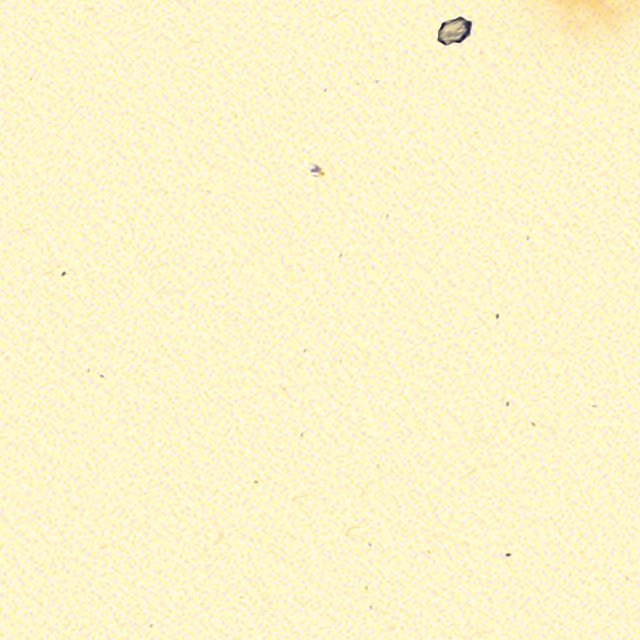
A Shadertoy shader for this texture:

```glsl
// Cream paper with fine pastel grain, faint fibres, dark specks, a chip and a stain.
#define GRAIN_FREQ 250.0
#define BLUE_GRAIN 0.31
#define GREEN_GRAIN 0.155
#define FIBRE_COUNT 60
#define FIBRE_WIDTH 0.0020
#define SPECK_COUNT 34
#define SPECK_SIZE 0.0026
#define CHIP_POS vec2(0.710, 0.951)
#define FLAKE_POS vec2(0.494, 0.732)
#define STAIN_POS vec2(0.925, 1.015)

const vec3 PAPER = vec3(1.0, 0.973, 0.797);
const vec3 FIBRE = vec3(0.98, 0.86, 0.60);
const vec3 NAVY = vec3(0.10, 0.10, 0.24);
const vec3 VIOLET = vec3(0.58, 0.50, 0.62);
const vec3 OCHRE = vec3(0.86, 0.68, 0.38);
const vec3 STAIN = vec3(0.97, 0.83, 0.60);

float hash(vec2 p) {
    vec3 q = fract(vec3(p.xyx) * 0.1031);
    q += dot(q, q.yzx + 33.33);
    return fract((q.x + q.y) * q.z);
}

vec2 hash2(float n) {
    return vec2(hash(vec2(n, 17.3)), hash(vec2(n, 71.9)));
}

mat2 rotation(float a) {
    float c = cos(a), s = sin(a);
    return mat2(c, -s, s, c);
}

float noise(vec2 p) {
    vec2 i = floor(p), f = fract(p);
    f = f * f * (3.0 - 2.0 * f);
    return mix(mix(hash(i), hash(i + vec2(1, 0)), f.x),
               mix(hash(i + vec2(0, 1)), hash(i + vec2(1, 1)), f.x), f.y);
}

// Noise less its side neighbours: leaves fine diagonal chains, no broad blotches.
float fineGrain(vec2 p) {
    float sides = noise(p + vec2(1.4, 0.0)) + noise(p + vec2(0.0, 1.4));
    return noise(p) - 0.5 - 0.45 * (sides - 1.0);
}

// Grain varies from yellow to pale pink and tan.
vec3 paper(vec2 uv) {
    vec2 g = uv * GRAIN_FREQ + 400.0;
    float blue = fineGrain(g);
    float green = fineGrain(g * 0.96 + 131.0);
    float mottle = noise(uv * vec2(40.0, 75.0) + 9.0) - 0.5;
    vec3 c = PAPER;
    c.b += BLUE_GRAIN * blue + 0.012 * mottle;
    c.g += GREEN_GRAIN * green - 0.04 * blue + 0.005 * mottle;
    c.r += 0.03 * min(green + 0.1, 0.0);
    return min(c, vec3(1.0, 0.985, 0.96));
}

// Soft coverage of a bent strand, broken up along its length.
float fibre(vec2 uv, float id, float px) {
    vec2 shape = hash2(id + 40.5);
    float tilt = (shape.x - 0.5) * (shape.y > 0.85 ? 1.8 : 0.7);
    vec2 p = rotation(tilt) * (uv - hash2(id + 3.7));
    float halfLength = mix(0.010, 0.038, shape.y * shape.y);
    float bend = (hash(vec2(id, 5.1)) - 0.5) * 14.0;
    float d = abs(p.y - bend * p.x * p.x - 0.002 * sin(p.x * 130.0 + id));
    float body = 1.0 - smoothstep(FIBRE_WIDTH * 0.2, FIBRE_WIDTH + px, d);
    float ends = 1.0 - smoothstep(0.5, 1.0, abs(p.x) / halfLength);
    float breaks = smoothstep(0.2, 0.7, noise(uv * 140.0 + id));
    return body * ends * breaks * mix(0.25, 0.7, shape.x * shape.x);
}

// Ragged ellipse: negative inside, in canvas units.
float blob(vec2 p, vec2 radii, float raggedness) {
    float ragged = raggedness * (noise(p * 100.0 + 60.0) - 0.5);
    return (length(p / radii) - 1.0 + ragged) * min(radii.x, radii.y);
}

void mainImage(out vec4 fragColor, in vec2 fragCoord) {
    vec2 uv = fragCoord / iResolution.y;
    float px = 1.0 / iResolution.y;
    vec3 col = paper(uv);

    // Stain fading in from the upper edge
    float reach = length((uv - STAIN_POS) * vec2(0.9, 1.15));
    float stain = exp(-reach * reach * 230.0) * (0.25 + 0.8 * noise(uv * 45.0));
    stain += 0.13 * exp(-reach * reach * 45.0);
    col = mix(col, col * STAIN, min(stain, 1.0));

    for (int i = 0; i < FIBRE_COUNT; i++)
        col = mix(col, FIBRE, fibre(uv, float(i), px));

    // Small specks, few of them strong
    for (int i = 0; i < SPECK_COUNT; i++) {
        float id = float(i);
        vec2 kind = hash2(id + 200.5);
        float strength = pow(kind.x, 7.0);
        vec2 p = rotation(kind.y * 6.0) * (uv - hash2(id + 120.3));
        float size = SPECK_SIZE * mix(0.8, 1.25, strength);
        float d = blob(p, size * vec2(1.35, 0.85), 0.6);
        vec3 tint = mix(kind.y > 0.5 ? OCHRE : VIOLET, NAVY, strength);
        float cover = 1.0 - smoothstep(-size * 0.6, px, d);
        col = mix(col, tint, cover * mix(0.45, 0.9, strength));
    }

    // Pale two-toned flake
    vec2 f = rotation(-0.6) * (uv - FLAKE_POS);
    float flake = 1.0 - smoothstep(-0.003, px, blob(f, vec2(0.015, 0.009), 0.9));
    vec3 flakeTint = mix(VIOLET, OCHRE, smoothstep(-0.002, 0.008, f.x));
    col = mix(col, flakeTint, flake * smoothstep(0.1, 0.8, noise(uv * 210.0)));

    // Chip with a dark broken rim and a streaked core
    vec2 c = rotation(0.5) * (uv - CHIP_POS);
    float d = blob(c, vec2(0.027, 0.019), 0.35);
    float streak = noise(c * vec2(110.0, 280.0) + 50.0);
    vec3 core = mix(vec3(0.52, 0.50, 0.48), vec3(1.0, 0.92, 0.68), streak);
    float rim = smoothstep(-0.007, -0.002, d) * (0.2 + 1.1 * noise(uv * 120.0));
    core = mix(core, NAVY, clamp(rim, 0.0, 1.0));
    col = mix(col, core, 1.0 - smoothstep(-0.0015, px, d));

    fragColor = vec4(clamp(col, 0.0, 1.0), 1.0);
}
```
